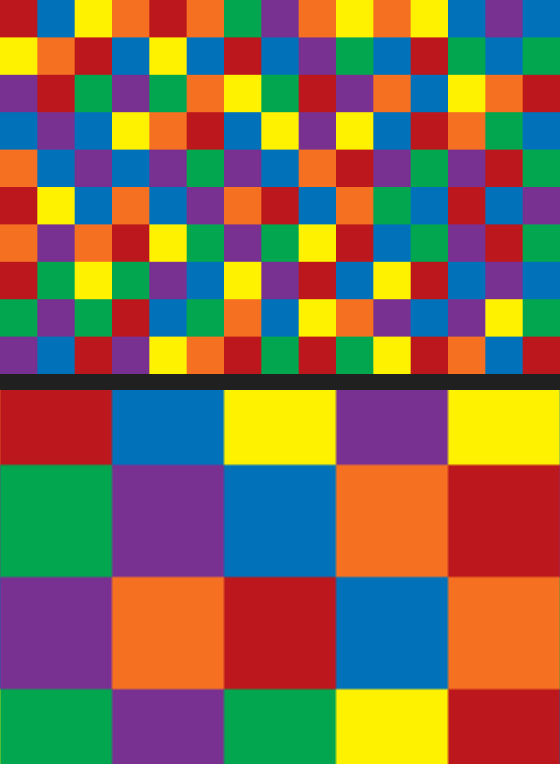
Top, the full canvas; bottom, a detail of the centre.
Write a WebGL 2 fragment shader that draws this pattern.

```glsl
#version 300 es
precision highp float;
// Draws a 15 by 10 checkerboard of six flat colours where no two edge neighbours match.

uniform vec2 u_resolution;
out vec4 fragColor;

// Values to tune
const vec2 GRID = vec2(15.0, 10.0);   // squares across and down
const float EDGE_SOFTNESS = 0.024;    // blend width, in squares
const uint SEED = 23u;                // selects the arrangement

const int COLOUR_COUNT = 6;
const vec3 PALETTE[COLOUR_COUNT] = vec3[](
    vec3(0.738, 0.090, 0.110),        // red
    vec3(0.960, 0.443, 0.130),        // orange
    vec3(1.000, 0.949, 0.004),        // yellow
    vec3(0.008, 0.650, 0.310),        // green
    vec3(0.004, 0.443, 0.729),        // blue
    vec3(0.475, 0.192, 0.569));       // purple
const float SHARE[COLOUR_COUNT] = float[](0.17, 0.15, 0.16, 0.15, 0.20, 0.16);

// Integer hash to the range 0..1
float hash(uvec3 v) {
    v = v * 1664525u + 1013904223u;
    v.x += v.y * v.z; v.y += v.z * v.x; v.z += v.x * v.y;
    v ^= v >> 16u;
    v.x += v.y * v.z; v.y += v.z * v.x; v.z += v.x * v.y;
    return float(v.x >> 8u) / 16777216.0;
}

// Weighted random colour index, skipping the colours set in the banned mask
int pickColour(ivec2 cell, int banned) {
    int chosen = 0;
    float best = -1.0;
    for (int i = 0; i < COLOUR_COUNT; i++) {
        float score = pow(hash(uvec3(uvec2(cell + 8), uint(i) + SEED)), 1.0 / SHARE[i]);
        if ((banned & (1 << i)) == 0 && score > best) {
            best = score;
            chosen = i;
        }
    }
    return chosen;
}

// Even squares choose freely; odd squares avoid their four neighbours
vec3 cellColour(ivec2 cell) {
    int banned = 0;
    if (((cell.x + cell.y) & 1) != 0) {
        for (int i = 0; i < 4; i++) {
            int side = (i & 1) * 2 - 1;
            ivec2 offset = i < 2 ? ivec2(side, 0) : ivec2(0, side);
            banned |= 1 << pickColour(cell + offset, 0);
        }
    }
    return PALETTE[pickColour(cell, banned)];
}

void main() {
    vec2 p = gl_FragCoord.xy / u_resolution * GRID;

    // Blend the four squares around the nearest grid corner
    vec2 corner = floor(p + 0.5);
    vec2 width = max(GRID / u_resolution, vec2(EDGE_SOFTNESS));
    vec2 blend = clamp((p - corner) / width + 0.5, 0.0, 1.0);

    ivec2 c = ivec2(corner);
    vec3 lower = mix(cellColour(c - 1), cellColour(c - ivec2(0, 1)), blend.x);
    vec3 upper = mix(cellColour(c - ivec2(1, 0)), cellColour(c), blend.x);
    fragColor = vec4(mix(lower, upper, blend.y), 1.0);
}
```
